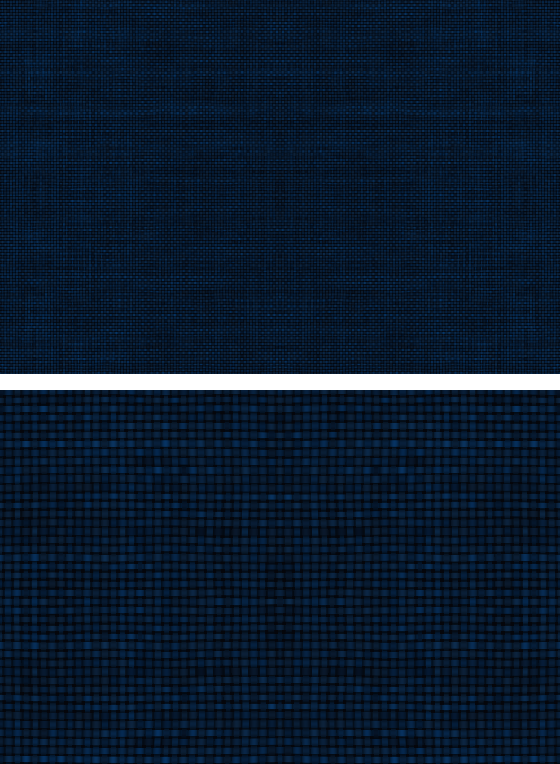
Top: the whole. Bottom: its middle third, enlarged.
This texture is drawn by a Shadertoy shader. Its source:

```glsl
// Dark navy linen: a fine plain weave with streaky threads, mirrored about two axes.

const float THREADS = 128.0;                 // threads per canvas height
const vec2 MIRROR = vec2(0.5, 0.478);        // mirror axes, as a share of the canvas
const vec3 GAP = vec3(0.018, 0.022, 0.045);
const vec3 DARK_YARN = vec3(0.016, 0.050, 0.105);
const vec3 LIT_YARN = vec3(0.020, 0.235, 0.455);
const vec3 GREY_YARN = vec3(0.075, 0.135, 0.20);

float hash(vec2 p) {
    vec3 q = fract(p.xyx * 0.1031);
    q += dot(q, q.yzx + 33.33);
    return fract((q.x + q.y) * q.z);
}

float valueNoise(vec2 p) {
    vec2 i = floor(p), f = fract(p);
    f = f * f * (3.0 - 2.0 * f);
    float low = mix(hash(i), hash(i + vec2(1, 0)), f.x);
    float high = mix(hash(i + vec2(0, 1)), hash(i + vec2(1, 1)), f.x);
    return mix(low, high, f.y);
}

// Noise along one thread, independent of its neighbours
float streak(float along, float id, float seed) {
    float row = id + seed;
    float i = floor(along), f = smoothstep(0.0, 1.0, fract(along));
    return mix(hash(vec2(i, row)), hash(vec2(i + 1.0, row)), f);
}

// Brightness of a thread: dye lot, long slubs and short flecks
float yarnTone(float along, float id, float seed) {
    float dye = hash(vec2(id, seed));
    float slub = streak(along / 14.0, id, seed + 240.0);
    float fleck = streak(along / 2.0, id, seed + 590.0);
    return 0.26 * dye + 0.40 * slub + 0.34 * fleck;
}

// Soft-edged coverage of a thread of the given half width
float band(float offset, float halfWidth, float blur) {
    return 1.0 - smoothstep(halfWidth - blur, halfWidth + blur, abs(offset));
}

vec3 yarnColor(float tone, float grey) {
    vec3 blue = mix(DARK_YARN, LIT_YARN, clamp(tone, 0.0, 1.0));
    return mix(blue, GREY_YARN, grey);
}

void mainImage(out vec4 fragColor, in vec2 fragCoord) {
    vec2 p = abs(fragCoord - MIRROR * iResolution.xy) / iResolution.y;
    float blur = 0.35 * THREADS / iResolution.y;

    // Weave grid, with barely wandering threads
    vec2 cell = p * THREADS + 0.5;
    cell += 0.2 * vec2(valueNoise(cell * 0.15), valueNoise(cell * 0.15 + 50.0)) - 0.1;
    vec2 id = floor(cell), f = fract(cell) - 0.5;

    // Broad wear, and upright threads that show more toward the sides
    float wear = 0.5 * valueNoise(p * 6.0 + 7.0) + 0.5 * valueNoise(p * 17.0 + 3.0);
    float level = mix(0.72, 0.96, wear);
    float sides = mix(0.76, 1.0, smoothstep(0.15, 0.6, p.x));
    float weftTone = yarnTone(cell.x, id.y, 11.0) * level;
    float warpTone = yarnTone(cell.y, id.x, 307.0) * level * sides;

    // Thread widths vary from one to the next
    float weft = band(f.y, mix(0.28, 0.40, hash(vec2(id.y, 5.0))), blur);
    float warp = band(f.x, mix(0.24, 0.36, hash(vec2(id.x, 8.0))), blur);

    // Crossing threads alternate over and under; the upper one is rounded
    float grey = 0.45 * hash(id + 500.0);
    vec2 crown = 0.62 + 0.52 * cos(3.14159 * f);
    vec3 weftColor = yarnColor(weftTone, grey) * crown.x;
    vec3 warpColor = yarnColor(warpTone, grey) * crown.y;
    vec3 weftOver = mix(mix(GAP, warpColor * 0.6, warp), weftColor, weft);
    vec3 warpOver = mix(mix(GAP, weftColor * 0.75, weft), warpColor * 0.88, warp);
    float over = mod(id.x + id.y, 2.0);

    fragColor = vec4(mix(warpOver, weftOver, over), 1.0);
}
```
